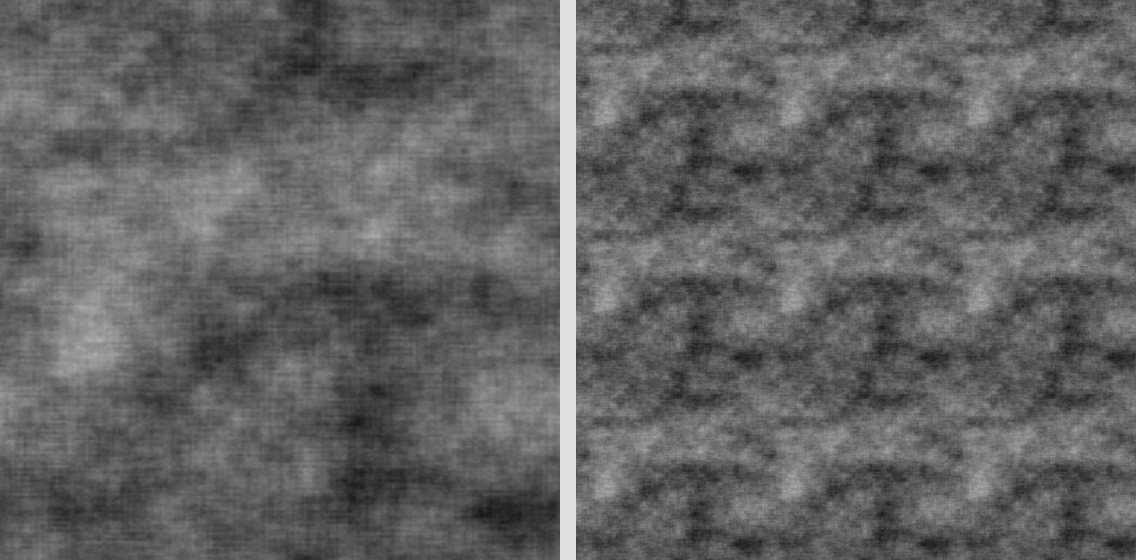
Left: one tile. Right: repeated 3 by 3.
Give the GLSL for this texture, as a WebGL 2 fragment shader.

```glsl
#version 300 es
precision highp float;
// Soft grey clouds with a faint woven grain, tiling on both axes.
// Octaves of wrapping lattice noise form the clouds; stretched layers
// of the same noise add broad bands and fine crossing threads.

uniform vec2 u_resolution;
out vec4 fragColor;

const float MEAN_GREY = 0.378;
const float CLOUD_CONTRAST = 0.143;
const float OCTAVE_GAIN = 0.715;
const int OCTAVES = 7;

// Cells per tile: whole numbers, with an even count across.
const vec2 CLOUD_CELLS = vec2(4.0, 5.0);
const vec2 BAND_CELLS = vec2(2.0, 14.0);
const vec2 ROW_CELLS = vec2(18.0, 200.0);
const vec2 COLUMN_CELLS = vec2(190.0, 18.0);
const float BAND_CONTRAST = 0.045;
const float ROW_CONTRAST = 0.035;
const float COLUMN_CONTRAST = 0.022;

// Integer hash of a cell and a layer seed, from -1 to 1.
float hash(vec2 cell, float seed) {
  uvec3 k = uvec3(cell, seed) * uvec3(1597u, 51749u, 7919u);
  uint h = k.x ^ k.y ^ (k.z + 3571u);
  h = (h ^ (h >> 15u)) * 739397u;
  h = (h ^ (h >> 13u)) * 277803u;
  h ^= h >> 16u;
  return float(h & 65535u) / 32767.5 - 1.0;
}

// Wrapped lattice value; the right half negates a shifted left half,
// which keeps the average of every layer at zero.
float latticeValue(vec2 cell, vec2 cells, float seed) {
  cell = mod(cell, cells);
  float halfWidth = 0.5 * cells.x;
  float flip = step(halfWidth, cell.x);
  cell.x -= flip * halfWidth;
  cell.y = mod(cell.y + 2.0 * flip, cells.y);
  return (1.0 - 2.0 * flip) * hash(cell, seed);
}

// Smooth value noise that repeats once per tile.
float tileNoise(vec2 uv, vec2 cells, float seed) {
  vec2 p = uv * cells + seed * vec2(0.37, 0.71);
  vec2 cell = floor(p);
  vec2 f = fract(p);
  vec2 blend = f * f * (3.0 - 2.0 * f);
  float lower = mix(latticeValue(cell, cells, seed),
                    latticeValue(cell + vec2(1.0, 0.0), cells, seed), blend.x);
  float upper = mix(latticeValue(cell + vec2(0.0, 1.0), cells, seed),
                    latticeValue(cell + vec2(1.0, 1.0), cells, seed), blend.x);
  return mix(lower, upper, blend.y);
}

// Sum of octaves, from large patches down to fine grain.
float clouds(vec2 uv) {
  float sum = 0.0;
  float amplitude = 1.0;
  vec2 cells = CLOUD_CELLS;
  for (int i = 0; i < OCTAVES; i++) {
    sum += amplitude * tileNoise(uv, cells, float(i) + 1.0);
    amplitude *= OCTAVE_GAIN;
    cells *= 2.0;
  }
  return sum;
}

void main() {
  vec2 uv = gl_FragCoord.xy / u_resolution;

  float grey = MEAN_GREY + CLOUD_CONTRAST * clouds(uv);

  // Broad bands, then thin threads along and across.
  grey += BAND_CONTRAST * tileNoise(uv, BAND_CELLS, 21.0);
  grey += ROW_CONTRAST * tileNoise(uv, ROW_CELLS, 22.0);
  grey += COLUMN_CONTRAST * tileNoise(uv, COLUMN_CELLS, 23.0);

  fragColor = vec4(vec3(clamp(grey, 0.0, 1.0)), 1.0);
}
```
